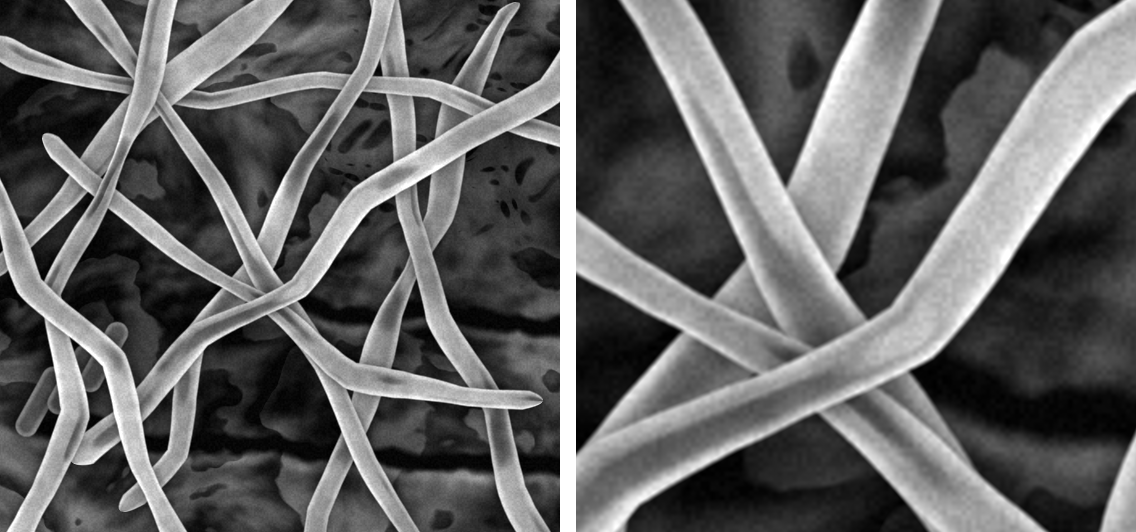
Left, the full canvas; right, a detail of the centre.
This texture is drawn by a WebGL 2 fragment shader. Its source:

```glsl
#version 300 es
precision highp float;
// Pale, kinked fungal threads crossing a dark, craggy rock surface, in electron-microscope grey.

#define STRANDS 10
#define HALF_WIDTH 0.023
#define KINK 0.065
#define SPACING 0.33
#define EDGE 0.0022
#define ROCK_SCALE 4.6
#define SHELVES 4.2
#define GRAIN 0.075
#define SPORES 3

uniform vec2 u_resolution;
out vec4 fragColor;

float hash(vec2 p) {
  vec3 q = fract(p.xyx * 0.1031);
  q += dot(q, q.yzx + 33.33);
  return fract((q.x + q.y) * q.z);
}

float noise(vec2 p) {
  vec2 i = floor(p), f = fract(p);
  f = f * f * (3.0 - 2.0 * f);
  return mix(mix(hash(i), hash(i + vec2(1, 0)), f.x),
             mix(hash(i + vec2(0, 1)), hash(i + vec2(1, 1)), f.x), f.y);
}

float fbm(vec2 p) {
  float sum = 0.0, amp = 0.5;
  for (int i = 0; i < 5; i++) {
    sum += amp * noise(p);
    p = mat2(1.6, 1.2, -1.2, 1.6) * p + 7.3;
    amp *= 0.48;
  }
  return sum;
}

// Nearly straight runs between random knots
float knots(float s, float seed) {
  float i = floor(s), f = fract(s);
  f = mix(f, smoothstep(0.0, 1.0, f), 0.4);
  return mix(hash(vec2(i + 40.0, seed)), hash(vec2(i + 41.0, seed)), f);
}

float bend(float s, float seed) {
  return KINK * (knots(s * 5.0, seed) - 0.5) * 1.6 + 0.2 * (knots(s * 1.8, seed + 9.0) - 0.5);
}

float capsule(vec2 p, vec2 a, vec2 b, float r) {
  vec2 ap = p - a, ab = b - a;
  return length(ap - ab * clamp(dot(ap, ab) / dot(ab, ab), 0.0, 1.0)) - r;
}

// Small pits scattered on a jittered grid
float pits(vec2 p) {
  vec2 cell = floor(p);
  float dark = 0.0;
  for (int k = 0; k < 9; k++) {
    vec2 c = cell + vec2(k % 3 - 1, k / 3 - 1);
    vec2 centre = c + 0.2 + 0.6 * vec2(hash(c), hash(c + 51.0));
    float r = 0.42 * hash(c + 17.0);
    dark = max(dark, 1.0 - smoothstep(r - 0.12, r + 0.08, length((p - centre) * vec2(0.8, 1.2))));
  }
  return dark;
}

float rock(vec2 p) {
  vec2 q = p + 0.12 * (vec2(noise(p * 5.0), noise(p * 5.0 + 31.0)) - 0.5);
  q = q * ROCK_SCALE * vec2(1.0, 1.15) + 3.0;
  float h = fbm(q);
  float relief = h - fbm(q + vec2(-0.06, 0.1));
  // Overhanging shelves: bright lip, black hollow beneath
  float f = fract(h * SHELVES);
  float shelf = smoothstep(0.0, 0.9, f) * smoothstep(1.0, 0.9, f);
  float tone = smoothstep(0.25, 0.72, fbm(p * 3.1 + 12.0));
  float v = 0.025 + 0.15 * tone + shelf * mix(0.15, 0.28, tone) + 1.1 * relief;
  // Porous patch
  float patchMask = smoothstep(0.26, 0.17, length((p - vec2(0.83, 0.75)) * vec2(1.0, 0.8))
                    + 0.12 * (noise(p * 11.0) - 0.5));
  v = mix(v, 0.27 + 1.3 * relief - 0.24 * pits(p * 25.0 + 2.0 * noise(p * 14.0)), patchMask * 0.75);
  // Long fissures with pale lower lips
  for (int i = 0; i < 2; i++) {
    float fi = float(i);
    float y = p.y - 0.2 - 0.27 * fi + 0.08 * p.x + 0.05 * (fbm(p.xx * 6.0 + 20.0 * fi) - 0.5);
    y += 0.012 * (noise(p * 38.0) - 0.5);
    float reach = smoothstep(0.0, 0.3, p.x - 0.45 * fi + 0.15);
    v += 0.16 * reach * exp(-pow((y + 0.028) / 0.012, 2.0));
    v *= 1.0 - 0.92 * reach * smoothstep(0.025, 0.008, abs(y));
  }
  return max(v, 0.025);
}

void main() {
  vec2 p = gl_FragCoord.xy / u_resolution.y;
  vec2 middle = 0.5 * vec2(u_resolution.x / u_resolution.y, 1.0);
  float shade = rock(p);

  // Leaning cluster of grey spores
  for (int i = 0; i < SPORES; i++) {
    vec2 base = vec2(0.05, 0.2) + float(i) * vec2(0.06, 0.042);
    float d = capsule(p, base, base + vec2(0.05, 0.09), 0.021);
    float skin = 0.3 + 0.2 * smoothstep(-0.012, -0.002, d) + 0.12 * (noise(p * 45.0) - 0.5);
    shade = mix(shade * (1.0 - 0.4 * exp(-max(d, 0.0) / 0.01)), skin, smoothstep(EDGE, -EDGE, d));
  }

  // Threads in four directions, stacked from back to front
  for (int i = 0; i < STRANDS; i++) {
    float seed = float(i) * 3.7 + 5.0;
    float angle = 1.2 + 0.85 * float(i % 4) + 0.3 * (hash(vec2(seed, 1.0)) - 0.5);
    vec2 along = vec2(cos(angle), sin(angle));
    vec2 q = p - middle;
    float s = dot(q, along);
    float t = dot(q, vec2(-along.y, along.x));
    t -= (float(i / 4) - 0.85) * SPACING + 0.16 * (hash(vec2(seed, 2.0)) - 0.5);
    float slope = (bend(s + 0.006, seed) - bend(s - 0.006, seed)) / 0.012;
    float side = (t - bend(s, seed)) / sqrt(1.0 + slope * slope);
    float ends = 0.5 + 0.3 * hash(vec2(seed, 3.0)) - abs(s + 0.3 * (hash(vec2(seed, 4.0)) - 0.5));
    float w = HALF_WIDTH * mix(0.5, 1.35, knots(s * 6.0 + 0.5, seed + 20.0));
    w *= mix(0.8, 1.15, hash(vec2(seed, 6.0))) * sqrt(clamp(ends / 0.03, 0.0, 1.0));
    w += 0.0012 * (noise(vec2(s * 45.0, seed)) - 0.5);
    float d = max(abs(side) - w, -ends);
    float a = side / max(w, 0.002);
    // Flat body, glowing rims, dull hollows
    float body = 0.68 + 0.26 * (noise(vec2(s * 9.0, seed + a * 0.5)) - 0.5) + 0.05 * a;
    body -= 0.28 * smoothstep(0.62, 0.85, noise(vec2(s * 11.0 + 8.0, seed + a))) * (1.0 - a * a);
    body += 0.22 * smoothstep(0.45, 0.95, abs(a)) + 0.1 * (noise(p * 55.0) - 0.5);
    body *= mix(0.9, 1.04, float(i) / float(STRANDS));
    shade *= 1.0 - 0.35 * exp(-max(d, 0.0) / 0.011);
    shade = mix(shade, body, smoothstep(EDGE, -EDGE, d));
  }

  // Detector grain
  shade += GRAIN * (noise(p * 330.0) - 0.5) * (0.5 + shade);
  fragColor = vec4(vec3(clamp(shade, 0.0, 1.0)), 1.0);
}
```
